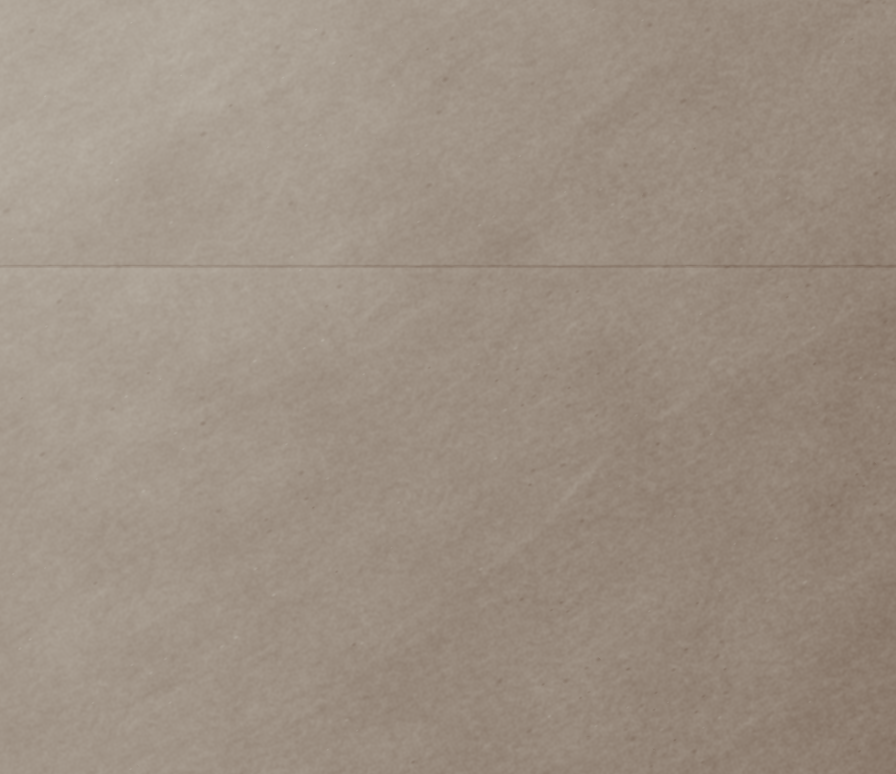
Reproduce this texture procedurally as a WebGL 1 fragment shader.

```glsl
precision highp float;
uniform vec2 u_resolution;

const vec3 DARK_STONE = vec3(0.570, 0.510, 0.457);
const vec3 LIGHT_STONE = vec3(0.660, 0.617, 0.568);
const float BASE_TONE = 0.49;
const vec2 LIGHT_FALLOFF = vec2(-1.02, 0.46);
const float CORNER_GLOW = 0.25;
const float GRAIN_ANGLE = 0.55;
const float CLOUD_CONTRAST = 0.36;
const float STREAK_CONTRAST = 0.20;
const float MOTTLE_CONTRAST = 0.16;
const float GRAIN_CONTRAST = 0.40;
const float GRAIN_SCALE = 105.0;
const float VEIN_CONTRAST = 0.30;
const float VEIN_WIDTH = 0.0055;
const int VEIN_COUNT = 9;
const float PIT_SCALE = 66.0;
const float PIT_CONTRAST = 0.50;
const float SPECK_SCALE = 44.0;
const float SPECK_CONTRAST = 0.45;
const float JOINT_HEIGHT = 0.656;
const float JOINT_HALF_WIDTH = 0.0018;
const float JOINT_CONTRAST = 0.66;

vec2 hash2(vec2 p) {
  vec3 q = fract(p.xyx * vec3(0.1031, 0.1030, 0.0973));
  q += dot(q, q.yzx + 33.33);
  return fract((q.xx + q.yz) * q.zy);
}

float cornerSlope(vec2 cell, vec2 offset, vec2 f) {
  return dot(hash2(cell + offset) * 2.0 - 1.0, f - offset);
}

float gradientNoise(vec2 p) {
  vec2 cell = floor(p);
  vec2 f = p - cell;
  vec2 u = f * f * f * (f * (f * 6.0 - 15.0) + 10.0);
  float low = mix(cornerSlope(cell, vec2(0.0), f), cornerSlope(cell, vec2(1.0, 0.0), f), u.x);
  float high = mix(cornerSlope(cell, vec2(0.0, 1.0), f), cornerSlope(cell, vec2(1.0), f), u.x);
  return mix(low, high, u.y);
}

float fbm(vec2 p) {
  float sum = 0.0;
  float weight = 1.0;
  for (int i = 0; i < 4; i++) {
    sum += weight * gradientNoise(p);
    p = p * 2.03 + 17.3;
    weight *= 0.55;
  }
  return sum;
}

vec2 rotate(vec2 p, float angle) {
  float c = cos(angle);
  float s = sin(angle);
  return vec2(c * p.x + s * p.y, c * p.y - s * p.x);
}

// Sparse soft dots: one jittered candidate per grid cell
float dots(vec2 p, float share, float radius, float seed) {
  vec2 cell = floor(p);
  vec2 pick = hash2(cell + seed);
  vec2 center = 0.3 + 0.4 * hash2(cell + seed + 71.0);
  vec2 offset = (p - cell - center) * vec2(0.75, 1.2);
  float size = radius * (0.5 + 0.7 * pick.y);
  return step(pick.x, share) * (1.0 - smoothstep(0.0, size, length(offset)));
}

// Pale wandering seams, each with a faint shadow on its lower side
float veins(vec2 p, vec2 seed, float aspect) {
  float sum = 0.0;
  float wander = 0.050 * gradientNoise(p * 3.5 + seed) + 0.012 * gradientNoise(p * 17.0 + seed);
  wander += 0.004 * gradientNoise(p * 55.0 + seed);
  float broken = smoothstep(-0.35, 0.2, gradientNoise(p * 13.0 + seed + 7.0));
  for (int i = 0; i < VEIN_COUNT; i++) {
    float k = float(i);
    vec2 random = hash2(vec2(k * 3.0 + 5.0, 23.0));
    vec2 center = vec2(aspect * fract(0.80 + k * 0.618), (k + 0.5 * random.x) / float(VEIN_COUNT));
    vec2 q = rotate(p - center, 0.25 + 0.50 * random.y);
    float across = q.y + wander;
    float width = VEIN_WIDTH * (0.5 + random.x);
    float ridge = exp(-across * across / (width * width)) * broken;
    float shadow = smoothstep(-0.06, 0.0, across) * (1.0 - smoothstep(-0.003, 0.003, across));
    float fade = 1.0 - smoothstep(0.10, 0.30 + 0.25 * random.x, abs(q.x));
    sum += fade * (ridge - 0.35 * shadow) * (0.5 + 0.5 * random.y);
  }
  return sum;
}

void main() {
  vec2 p = gl_FragCoord.xy / u_resolution.y;
  vec2 uv = gl_FragCoord.xy / u_resolution;
  float pixel = 1.0 / u_resolution.y;
  float aspect = u_resolution.x / u_resolution.y;
  vec2 seed = vec2(37.0, 11.0) * (1.0 + step(JOINT_HEIGHT, p.y));
  vec2 q = rotate(p, GRAIN_ANGLE);

  // Broad lighting and cloudy mineral patches
  float tone = BASE_TONE + dot(uv - 0.5, LIGHT_FALLOFF);
  tone += CORNER_GLOW * (1.0 - smoothstep(0.0, 0.7, length(uv - vec2(0.0, 1.0))));
  tone += CLOUD_CONTRAST * fbm(q * vec2(3.0, 4.2) + seed);
  tone += STREAK_CONTRAST * fbm(q * vec2(9.0, 24.0) + seed + 50.0);
  tone += VEIN_CONTRAST * veins(p, seed, aspect) * mix(0.6, 1.1, uv.x);

  // Mottling and fine grain, rougher toward the lower right
  float rough = smoothstep(0.1, 1.3, uv.x + 0.5 * (1.0 - uv.y));
  float grain = gradientNoise(q * GRAIN_SCALE * vec2(0.8, 1.2) + seed);
  grain += 0.7 * gradientNoise(q * GRAIN_SCALE * 1.9 + seed + 90.0);
  tone += GRAIN_CONTRAST * mix(0.75, 1.1, rough) * grain;
  tone += MOTTLE_CONTRAST * gradientNoise(q * vec2(36.0, 52.0) + seed + 30.0);

  // Pits and glints
  float pitShare = 0.01 + 0.16 * rough * smoothstep(0.0, 0.35, gradientNoise(p * 5.0 + seed));
  tone -= PIT_CONTRAST * dots(q * PIT_SCALE, pitShare, 0.32, 13.0);
  tone += SPECK_CONTRAST * dots(q * SPECK_SCALE, 0.04, 0.14, 41.0);

  // Joint between the two slabs
  float gap = abs(p.y - JOINT_HEIGHT);
  float joint = 1.0 - smoothstep(JOINT_HALF_WIDTH - pixel, JOINT_HALF_WIDTH + pixel, gap);
  float lip = exp(-pow((p.y - JOINT_HEIGHT + 0.006) / 0.003, 2.0));
  tone += 0.08 * lip - JOINT_CONTRAST * joint * (0.9 + 0.5 * gradientNoise(p * 90.0));

  gl_FragColor = vec4(mix(DARK_STONE, LIGHT_STONE, tone), 1.0);
}
```
